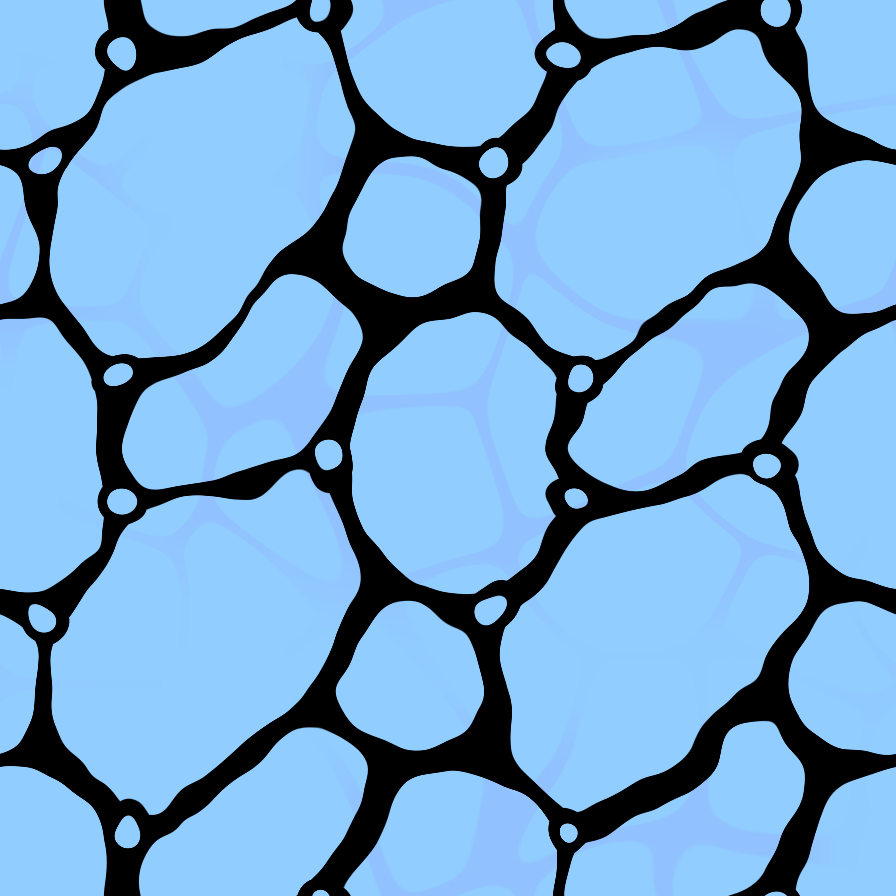
Write a WebGL 1 fragment shader that draws this texture.

```glsl
precision highp float;
uniform vec2 u_resolution;

#define STONE vec3(0.567, 0.802, 1.0)
#define VEIN vec3(0.567, 0.760, 1.0)
#define GROUT vec3(0.0, 0.0, 0.005)
#define REPEATS 2.0
#define GROUT_HALF_WIDTH 0.021
#define GROUT_VARIATION 0.026
#define ROUNDING 0.05
#define WOBBLE 0.045
#define VEIN_CELLS 5.0
#define VEIN_HALF_WIDTH 0.0058
#define PEBBLE_RADIUS 0.029

vec2 hash2(vec2 p) {
  vec3 h = fract(vec3(p.xyx) * vec3(0.1031, 0.1030, 0.0973));
  h += dot(h, h.yzx + 33.33);
  return fract((h.xx + h.yz) * h.zy);
}

// Two channels of value noise that wrap after a whole number of cells.
vec2 noise2(vec2 uv, float cells, float seed) {
  vec2 p = uv * cells;
  vec2 i = floor(p);
  vec2 f = fract(p);
  f = f * f * (3.0 - 2.0 * f);
  vec2 lo = mod(i, cells);
  vec2 hi = mod(i + 1.0, cells);
  vec2 bottom = mix(hash2(lo + seed), hash2(vec2(hi.x, lo.y) + seed), f.x);
  vec2 top = mix(hash2(vec2(lo.x, hi.y) + seed), hash2(hi + seed), f.x);
  return mix(bottom, top, f.y);
}

float capsule(vec2 p, vec2 a, vec2 b, float r) {
  vec2 ab = b - a;
  float t = clamp(dot(p - a, ab) / dot(ab, ab), 0.0, 1.0);
  return length(p - a - ab * t) - r;
}

// Accumulates the sum and the maximum of exponential cell weights.
void addCell(inout vec2 weights, float d, float k) {
  float w = exp(-d / k);
  weights = vec2(weights.x + w, max(weights.y, w));
}

// Rounded distance to the border between the strongest cell and the others.
float borderDistance(vec2 weights, float k) {
  float others = max(weights.x - weights.y, weights.y * 1e-6);
  return 0.5 * k * log(weights.y / others);
}

float stoneBorder(vec2 p) {
  vec2 w = vec2(0.0);
  for (int y = -1; y <= 1; y++) {
    for (int x = -1; x <= 1; x++) {
      vec2 q = p - vec2(float(x), float(y));
      addCell(w, capsule(q, vec2(0.365, 0.466), vec2(0.56, 0.688), 0.265), ROUNDING);
      addCell(w, capsule(q, vec2(0.924, 0.48), vec2(0.924, 0.505), 0.18), ROUNDING);
      addCell(w, capsule(q, vec2(1.02, 0.089), vec2(0.984, -0.146), 0.21), ROUNDING);
      addCell(w, capsule(q, vec2(0.664, 0.258), vec2(0.456, 0.023), 0.152), ROUNDING);
    }
  }
  return borderDistance(w, ROUNDING);
}

float wrappedDistance(vec2 p, vec2 center) {
  return length(fract(p - center + 0.5) - 0.5);
}

// Distance to the centre of the nearest pebble wedged at a junction.
float pebbleDistance(vec2 p) {
  float d = wrappedDistance(p, vec2(0.727, 0.971));
  d = min(d, wrappedDistance(p, vec2(0.27, 0.88)));
  d = min(d, wrappedDistance(p, vec2(0.104, 0.633)));
  return min(d, wrappedDistance(p, vec2(0.281, 0.154)));
}

float veinBorder(vec2 uv) {
  vec2 p = uv * VEIN_CELLS;
  vec2 cell = floor(p);
  vec2 w = vec2(0.0);
  for (int y = -2; y <= 2; y++) {
    for (int x = -2; x <= 2; x++) {
      vec2 id = cell + vec2(float(x), float(y));
      vec2 seed = id + 0.1 + 0.8 * hash2(mod(id, VEIN_CELLS) + 71.0);
      addCell(w, length(p - seed), 0.08);
    }
  }
  return borderDistance(w, 0.08) / VEIN_CELLS;
}

void main() {
  vec2 uv = gl_FragCoord.xy / u_resolution;
  float pixel = 1.0 / u_resolution.y;

  // Stones and pebbles with uneven outlines.
  vec2 coarse = noise2(uv, 14.0, 3.0) - 0.5;
  vec2 fine = noise2(uv, 34.0, 19.0) - 0.5;
  vec2 p = fract(uv * REPEATS + WOBBLE * coarse + 0.016 * fine);
  float swell = noise2(uv, 18.0, 41.0).x - 0.5;
  float stone = stoneBorder(p) - GROUT_HALF_WIDTH - GROUT_VARIATION * swell;
  float pebble = pebbleDistance(p);
  stone = min(stone, pebble - 2.0 * PEBBLE_RADIUS);
  float pebbleEdge = PEBBLE_RADIUS * (1.0 + 0.7 * fine.x) - pebble;
  float surface = smoothstep(-pixel, pixel, max(stone, pebbleEdge));

  // Faint curved veins across the stones.
  vec2 bend = noise2(uv, 6.0, 57.0) - 0.5;
  float fade = smoothstep(0.12, 0.4, noise2(uv, 4.0, 83.0).x);
  float vein = veinBorder(uv + 0.1 * bend) - VEIN_HALF_WIDTH;
  vein = fade * (1.0 - smoothstep(-pixel, pixel, vein));

  gl_FragColor = vec4(mix(GROUT, mix(STONE, VEIN, vein), surface), 1.0);
}
```
